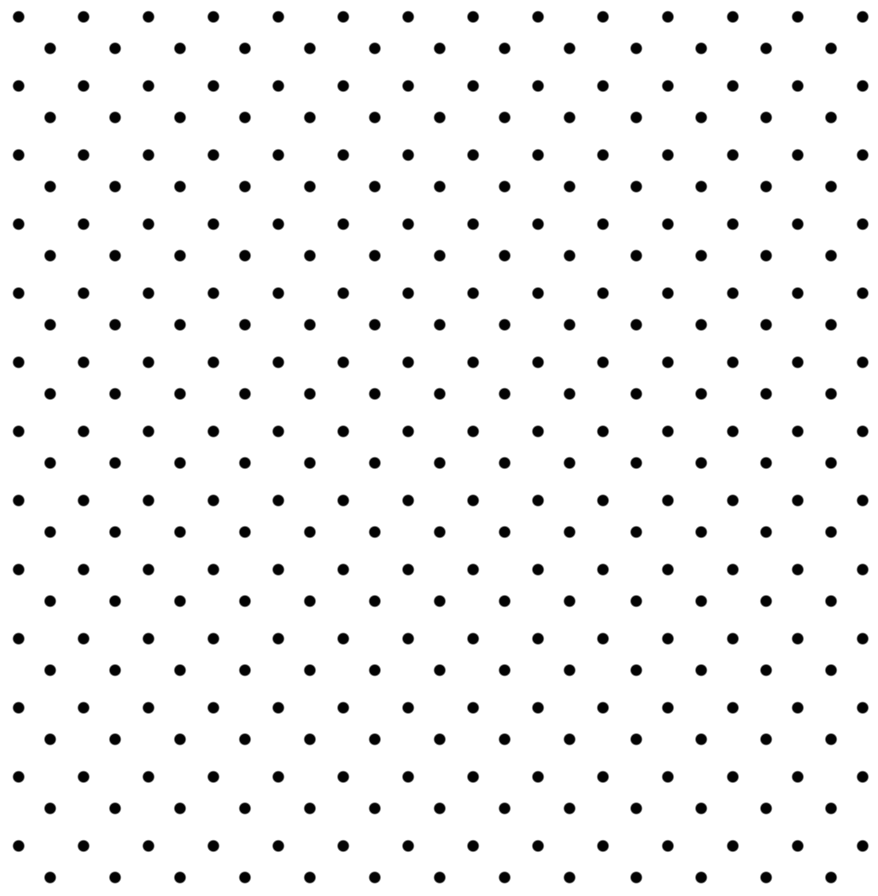
Give the GLSL for this pattern, as a WebGL 1 fragment shader.

```glsl
precision highp float;

uniform vec2 u_resolution;

// Lengths are fractions of the canvas height
const vec2 SPACING = vec2(0.07246, 0.07711);
const vec2 FIRST_DOT = vec2(0.0208, 0.0188);
const vec2 FIRST_STAGGERED_DOT = vec2(0.0560, 0.0540);
const float DOT_RADIUS = 0.0063;
const float EDGE_SOFTNESS = 0.0013;
const float NUDGE = 0.0020;
const float NUDGE_FROM_COLUMN = 9.0;

const vec3 PAPER = vec3(1.0);
const vec3 INK = vec3(0.01);

// Distance to the nearest dot edge; columns from nudgeFrom on sit slightly right
float dotGrid(vec2 p, vec2 first, vec2 spacing, float radius, float nudge, float nudgeFrom) {
  vec2 cell = floor((p - first) / spacing + 0.5);
  vec2 center = first + cell * spacing;
  center.x += nudge * step(nudgeFrom - 0.5, cell.x);
  return length(p - center) - radius;
}

float coverage(float dist, float softness) {
  return 1.0 - smoothstep(-softness, softness, dist);
}

void main() {
  // Measure down from the top left corner
  vec2 p = gl_FragCoord.xy / u_resolution.y;
  p.y = 1.0 - p.y;

  // Two interleaved grids of dots
  float mainDots = dotGrid(p, FIRST_DOT, SPACING, DOT_RADIUS, 0.0, 0.0);
  float staggeredDots = dotGrid(p, FIRST_STAGGERED_DOT, SPACING, DOT_RADIUS,
                                NUDGE, NUDGE_FROM_COLUMN);

  float softness = max(EDGE_SOFTNESS, 0.7 / u_resolution.y);
  float ink = coverage(min(mainDots, staggeredDots), softness);
  gl_FragColor = vec4(mix(PAPER, INK, ink), 1.0);
}
```
